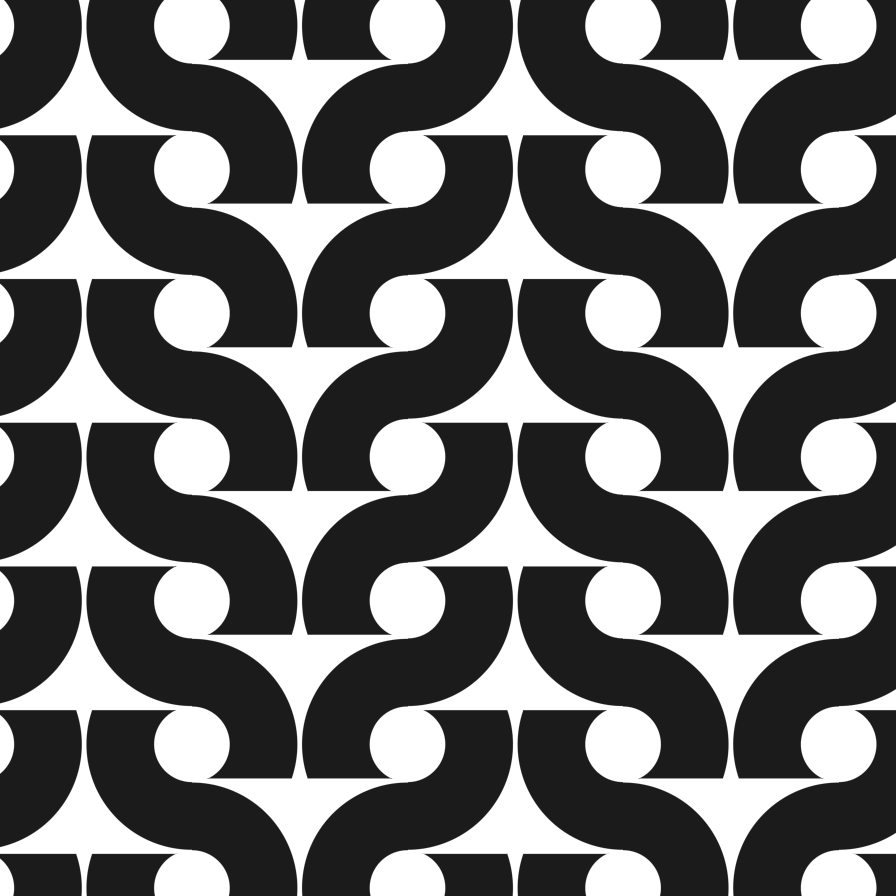
Reproduce this pattern procedurally as a three.js fragment shader.

```glsl
#define PITCH vec2(0.2406, 0.1604)   // column and row spacing
#define ORIGIN vec2(0.2142, 0.0089)  // centre of the first disc
#define INNER 0.0422                 // disc radius, inner edge of the band
#define OUTER 0.1177                 // outer edge of the band
#define CUT 0.0381                   // flat band end, measured from the disc centre
#define INK vec3(0.104)
#define PAPER vec3(1.0)

varying vec2 vUv;

// Ring around the origin, cut flat below y = -CUT
float cutRing(vec2 p) {
  float ring = abs(length(p) - 0.5 * (INNER + OUTER)) - 0.5 * (OUTER - INNER);
  return max(ring, -CUT - p.y);
}

// Column of stacked S-bands, mirrored in every other column
float bandDistance(vec2 uv) {
  vec2 p = uv - ORIGIN;
  float column = floor(p.x / PITCH.x + 0.5);
  p.x -= column * PITCH.x;

  // The two halves of a column run in opposite vertical directions
  float side = p.x < 0.0 ? -1.0 : 1.0;
  float mirror = 1.0 - 2.0 * mod(column, 2.0);
  p.y *= side * mirror;

  // Row repeat, with its seam in the middle of the gap between bands
  float gap = PITCH.y - OUTER - CUT;
  float start = CUT + 0.5 * gap;
  p.y = mod(p.y + start, PITCH.y) - start;
  return cutRing(p);
}

void main() {
  float soft = 0.75 * fwidth(vUv.y);
  float paper = smoothstep(-soft, soft, bandDistance(vUv));
  gl_FragColor = vec4(mix(INK, PAPER, paper), 1.0);
}
```
